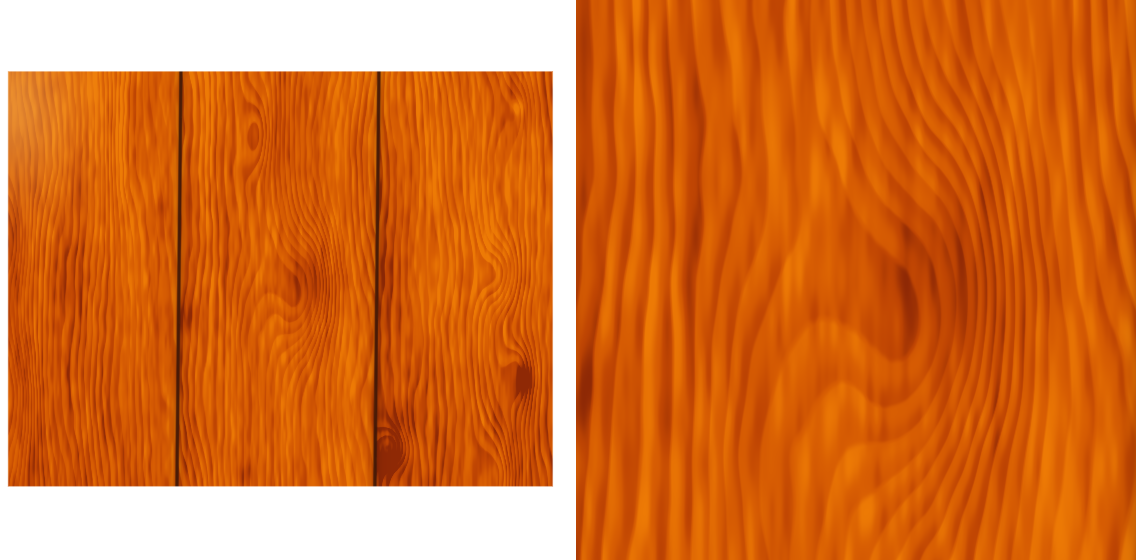
Left, the full canvas; right, a detail of the centre.
Give the GLSL for this texture, as a WebGL 2 fragment shader.

```glsl
#version 300 es
precision highp float;

#define PANEL_MIN vec2(0.0145, 0.1315)
#define PANEL_MAX vec2(0.987, 0.8725)
#define PLANK_WIDTH 0.3535
#define FIRST_SEAM 0.3195
#define SEAM_TILT 0.0097
#define SEAM_HALF 0.0029
#define RING_FREQ 75.0
#define RING_DEPTH 0.36
#define KNOT_BEND 1.6
#define FIBRE_DEPTH 0.26

uniform vec2 u_resolution;
out vec4 fragColor;

const vec3 DARK = vec3(0.56, 0.16, 0.02);
const vec3 SHADE = vec3(0.75, 0.27, 0.01);
const vec3 MID = vec3(0.84, 0.36, 0.01);
const vec3 LIGHT = vec3(0.93, 0.48, 0.02);
const vec3 GLOW = vec3(0.97, 0.70, 0.32);
const vec3 SEAM = vec3(0.25, 0.09, 0.03);

// Knots that bend the grain: centre, radii
const vec4 KNOTS[9] = vec4[9](
  vec4(0.545, 0.495, 0.055, 0.105), vec4(0.925, 0.805, 0.026, 0.060),
  vec4(0.930, 0.330, 0.030, 0.060), vec4(0.700, 0.200, 0.030, 0.035),
  vec4(0.020, 0.300, 0.035, 0.130), vec4(0.020, 0.570, 0.030, 0.090),
  vec4(0.890, 0.150, 0.040, 0.120), vec4(0.890, 0.510, 0.035, 0.060),
  vec4(0.460, 0.760, 0.022, 0.070));

// Soft stains: centre, radius, darkness
const vec4 STAINS[10] = vec4[10](
  vec4(0.550, 0.500, 0.040, 0.45), vec4(0.935, 0.322, 0.018, 0.80),
  vec4(0.697, 0.175, 0.028, 0.65), vec4(0.716, 0.250, 0.024, 0.35),
  vec4(0.286, 0.629, 0.014, 0.25), vec4(0.332, 0.434, 0.018, 0.35),
  vec4(0.436, 0.154, 0.016, 0.30), vec4(0.098, 0.844, 0.012, 0.20),
  vec4(0.925, 0.810, 0.035, 0.35), vec4(0.924, 0.808, 0.012, -0.60));

float hash(vec2 p) {
  return fract(sin(dot(p, vec2(127.1, 311.7))) * 43758.5453);
}

float noise(vec2 p) {
  vec2 i = floor(p), f = fract(p);
  f = f * f * (3.0 - 2.0 * f);
  return mix(mix(hash(i), hash(i + vec2(1, 0)), f.x),
             mix(hash(i + vec2(0, 1)), hash(i + vec2(1, 1)), f.x), f.y);
}

// Position across the planks; whole numbers lie on the seams
float plankCoord(vec2 p) {
  return (p.x - FIRST_SEAM - SEAM_TILT * (p.y - 0.5)) / PLANK_WIDTH + 1.0;
}

// Warped height whose contours are the growth rings
float grainHeight(vec2 p, float plank) {
  vec2 shift = vec2(17.3, 9.1) * plank;
  float h = p.x + 0.075 * (noise(p * vec2(8.0, 2.6) + shift) - 0.5);
  h += 0.022 * (noise(p * vec2(22.0, 7.0) + shift) - 0.5);
  h += 0.004 * (noise(p * vec2(60.0, 30.0) + shift) - 0.5);
  for (int i = 0; i < 9; i++) {
    vec4 k = KNOTS[i];
    vec2 q = (p - k.xy) / k.zw;
    float own = float(floor(plankCoord(k.xy)) == plank);
    h -= own * KNOT_BEND * k.z * exp(-dot(q, q));
  }
  return h;
}

float stain(vec2 p) {
  float sum = 0.0;
  for (int i = 0; i < 10; i++) {
    vec2 q = (p - STAINS[i].xy) / (STAINS[i].z * vec2(1.0, 1.4));
    sum += STAINS[i].w * exp(-dot(q, q));
  }
  return sum;
}

vec3 woodRamp(float t) {
  vec3 c = mix(DARK, SHADE, smoothstep(0.0, 0.36, t));
  c = mix(c, MID, smoothstep(0.32, 0.62, t));
  return mix(c, LIGHT, smoothstep(0.58, 0.95, t));
}

vec3 wood(vec2 p, float plank) {
  float h = grainHeight(p, plank);

  // Rings darken slowly, then end sharply
  float v = h * RING_FREQ;
  float f = fract(v);
  float ring = smoothstep(0.1, 0.8, f) * (1.0 - smoothstep(0.82, 1.0, f));
  ring *= 1.0 - smoothstep(0.35, 0.9, fwidth(v));
  ring *= 0.35 + 0.9 * noise(vec2(h * 30.0, p.y * 4.0 + plank * 5.0));

  // Broad bands, blotches and fine fibres
  float band = noise(vec2(h * 24.0 + plank * 31.0, p.y * 1.8)) - 0.5;
  float blotch = noise(p * vec2(6.0, 4.0) + plank * 7.0) - 0.5;
  float fibre = noise(p * vec2(240.0, 36.0)) + noise(p * vec2(130.0, 12.0)) - 1.0;

  float tone = 0.69 + 0.36 * band + 0.22 * blotch + FIBRE_DEPTH * fibre;
  tone += 0.16 * (p.y - 0.5) - RING_DEPTH * ring - stain(p);
  tone += plank == 1.0 ? 0.06 : -0.05 * step(1.5, plank);
  vec3 c = woodRamp(tone);

  // Lamp glow in the upper left corner
  vec2 lamp = (p - vec2(0.02, 0.81)) / vec2(0.11, 0.15);
  return mix(c, GLOW, 0.55 * exp(-dot(lamp, lamp)));
}

void main() {
  vec2 p = gl_FragCoord.xy / u_resolution;
  float px = 1.0 / min(u_resolution.x, u_resolution.y);
  float across = plankCoord(p);
  vec3 color = wood(p, floor(across));

  // Seams with a soft shadow
  float seamDist = abs(across - round(across)) * PLANK_WIDTH;
  color *= 1.0 - 0.25 * exp(-seamDist / 0.006);
  float seam = 1.0 - smoothstep(SEAM_HALF - px, SEAM_HALF + px, seamDist);
  color = mix(color, SEAM, 0.9 * seam);

  // White margin around the panel
  vec2 edge = abs(p - 0.5 * (PANEL_MIN + PANEL_MAX)) - 0.5 * (PANEL_MAX - PANEL_MIN);
  float outside = smoothstep(-px, px, max(edge.x, edge.y));
  fragColor = vec4(mix(color, vec3(1.0), outside), 1.0);
}
```
